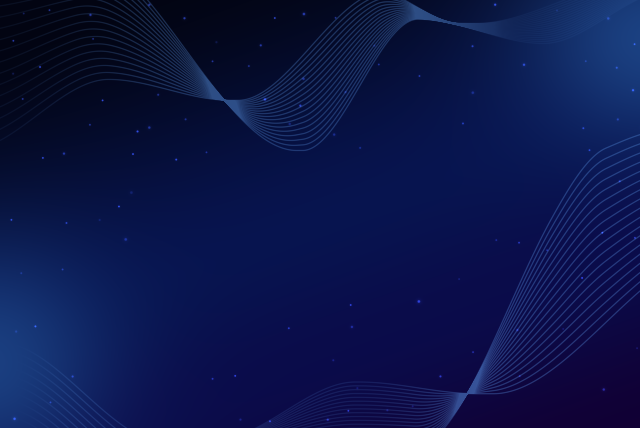
Reproduce this background procedurally as a WebGL 1 fragment shader.

```glsl
precision highp float;

uniform vec2 u_resolution;

// The canvas is HEIGHT units tall; y runs down from the top
const float HEIGHT = 512.0;
const float STRANDS = 18.0;
const float STRAND_WIDTH = 0.3;
const float STRAND_OPACITY = 0.34;
const float STRAND_LIMIT = 0.55;
const float STAR_CELL = 34.0;
const float STAR_DENSITY = 0.34;
const float STAR_STRENGTH = 0.6;
const float BAND_TILT = 0.36;

const vec3 NIGHT = vec3(0.008, 0.016, 0.070);
const vec3 BLUE = vec3(0.028, 0.078, 0.310);
const vec3 INDIGO = vec3(0.040, 0.045, 0.290);
const vec3 PURPLE = vec3(0.065, 0.000, 0.205);
const vec3 GLOW = vec3(0.115, 0.275, 0.535);
const vec3 STRAND_COLOR = vec3(0.36, 0.60, 0.92);
const vec3 STAR_COLOR = vec3(0.25, 0.36, 1.00);

const vec2 LEFT_GLOW = vec2(-15.0, 435.0);
const vec2 RIGHT_GLOW = vec2(785.0, 45.0);

float hash(vec2 p) {
    return fract(sin(dot(p, vec2(127.1, 311.7))) * 43758.55);
}

// Position along the tilted background gradient
float bandPosition(vec2 p) {
    return (p.y + BAND_TILT * p.x) / HEIGHT;
}

float glow(vec2 p, vec2 center, vec2 radius) {
    vec2 d = (p - center) / radius;
    return exp(-dot(d, d));
}

vec3 background(vec2 p) {
    float t = bandPosition(p);
    vec3 color = mix(NIGHT, BLUE, smoothstep(0.08, 0.80, t));
    color = mix(color, INDIGO, smoothstep(0.78, 1.12, t));
    color = mix(color, PURPLE, smoothstep(1.10, 1.54, t));
    color = mix(color, GLOW, 0.85 * glow(p, LEFT_GLOW, vec2(140.0, 135.0)));
    return mix(color, GLOW, 0.9 * glow(p, RIGHT_GLOW, vec2(155.0, 120.0)));
}

// Each ribbon returns the heights of its two edges at x
vec2 topRibbon(float x) {
    float a = 180.0 - 85.0 * smoothstep(-40.0, 130.0, x)
        + 25.0 * smoothstep(130.0, 275.0, x)
        - 130.0 * smoothstep(285.0, 460.0, x)
        + 38.0 * smoothstep(450.0, 550.0, x)
        - 48.0 * smoothstep(570.0, 760.0, x);
    float b = -60.0 + 240.0 * smoothstep(90.0, 355.0, x)
        - 157.0 * smoothstep(362.0, 500.0, x)
        + 29.0 * smoothstep(500.0, 650.0, x)
        - 62.0 * smoothstep(650.0, 800.0, x);
    return vec2(a, b);
}

vec2 rightRibbon(float x) {
    float a = 535.0 - 340.0 * smoothstep(495.0, 725.0, x)
        - 40.0 * smoothstep(660.0, 800.0, x);
    float b = 525.0 - 68.0 * smoothstep(260.0, 425.0, x)
        + 14.0 * smoothstep(430.0, 570.0, x)
        - 171.0 * smoothstep(590.0, 860.0, x);
    return vec2(a, b);
}

vec2 cornerRibbon(float x) {
    float a = 410.0 + 120.0 * smoothstep(0.0, 200.0, x);
    return vec2(a, a + 165.0);
}

// Coverage of the strands spread evenly between two edges
float strands(vec2 edges, vec2 slopes, float y, float pixel) {
    float sum = 0.0;
    for (float i = 0.0; i < STRANDS; i++) {
        float s = i / (STRANDS - 1.0);
        float slope = mix(slopes.x, slopes.y, s);
        float d = abs(y - mix(edges.x, edges.y, s)) / sqrt(1.0 + slope * slope);
        sum += 1.0 - smoothstep(0.0, STRAND_WIDTH + pixel, d);
    }
    return min(sum * STRAND_OPACITY, STRAND_LIMIT);
}

// Scattered points that leave the middle of the canvas clear
float stars(vec2 p, float pixel) {
    vec2 cell = floor(p / STAR_CELL);
    vec2 offset = vec2(hash(cell + 3.1), hash(cell + 7.7));
    vec2 center = (cell + 0.15 + 0.7 * offset) * STAR_CELL;
    float size = mix(0.6, 1.4, pow(hash(cell + 19.3), 3.0));
    float d = length(p - center);
    float core = 1.0 - smoothstep(size * 0.4, size + pixel, d);
    float halo = 0.2 * exp(-d * d / (size * size * 6.0));
    vec2 gap = vec2((center.x - 390.0) / 300.0, (bandPosition(center) - 0.83) / 0.16);
    float present = step(hash(cell), STAR_DENSITY) * step(1.0, length(gap));
    float strength = STAR_STRENGTH * mix(0.2, 1.0, hash(cell + 31.0));
    return present * strength * (core + halo);
}

void main() {
    float pixel = HEIGHT / u_resolution.y;
    vec2 p = vec2(gl_FragCoord.x, u_resolution.y - gl_FragCoord.y) * pixel;
    float l = p.x - 1.0;
    float r = p.x + 1.0;
    vec3 color = background(p);

    // Ribbons, faded toward the canvas sides
    float top = strands(topRibbon(p.x), 0.5 * (topRibbon(r) - topRibbon(l)), p.y, pixel);
    top *= mix(0.22, 0.85, smoothstep(0.0, 230.0, p.x));
    top *= 1.0 - 0.8 * smoothstep(490.0, 640.0, p.x);
    float right = strands(rightRibbon(p.x), 0.5 * (rightRibbon(r) - rightRibbon(l)), p.y, pixel);
    right *= mix(0.4, 0.95, smoothstep(430.0, 580.0, p.x));
    float corner = strands(cornerRibbon(p.x), 0.5 * (cornerRibbon(r) - cornerRibbon(l)), p.y, pixel);
    corner *= 0.55 * smoothstep(15.0, 100.0, p.x);
    color = mix(color, STRAND_COLOR, max(top, max(right, corner)));

    color += STAR_COLOR * stars(p, pixel);
    gl_FragColor = vec4(min(color, 1.0), 1.0);
}
```
